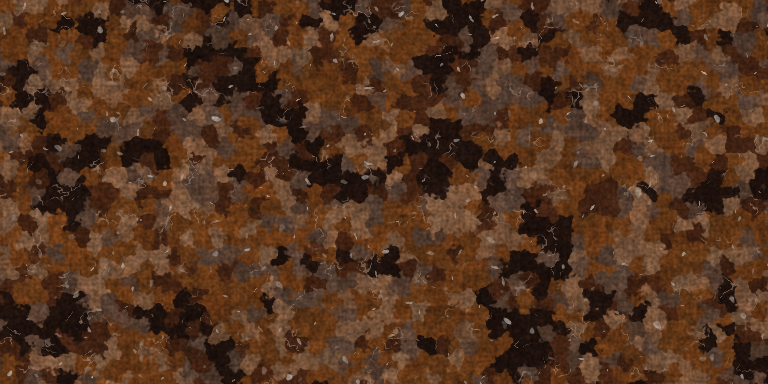
A Shadertoy shader for this texture:

```glsl
// Polished brown granite: ragged grains of orange, tan and grey feldspar with
// clumps of black mica. Warped, softly blended Voronoi cells pick the mineral;
// ridged gradient noise and small tilted ellipses add the pale chips on top.

const float GRAINS = 25.0;  // grains per canvas height

vec2 hash2(vec2 p) {
    vec3 q = fract(p.xyx * vec3(0.1031, 0.1030, 0.0973));
    q += dot(q, q.yzx + 33.33);
    return fract((q.xx + q.yz) * q.zy);
}

float cornerSlope(vec2 corner, vec2 offset) {
    float angle = 6.2832 * hash2(corner + 71.0).x;
    return dot(vec2(cos(angle), sin(angle)), offset);
}

// Gradient noise, roughly -0.7 to 0.7
float noise(vec2 p) {
    vec2 i = floor(p), f = fract(p);
    vec2 u = f * f * f * (f * (f * 6.0 - 15.0) + 10.0);
    vec2 e = vec2(1.0, 0.0);
    float low = mix(cornerSlope(i, f), cornerSlope(i + e, f - e), u.x);
    float high = mix(cornerSlope(i + e.yx, f - e.yx), cornerSlope(i + 1.0, f - 1.0), u.x);
    return mix(low, high, u.y);
}

float fbm(vec2 p) {
    float sum = 0.0, amp = 1.0;
    for (int i = 0; i < 3; i++) {
        sum += amp * noise(p);
        p = mat2(1.6, 1.2, -1.2, 1.6) * p + 17.3;
        amp *= 0.55;
    }
    return sum;
}

// Large-scale gathering of the dark minerals
float clumping(vec2 p) {
    return noise(p * 5.0 + 3.7) + 0.45 * noise(p * 11.0 + 40.2);
}

vec3 mineral(vec2 cell) {
    vec2 r = hash2(cell + 13.0);
    float darkness = clumping((cell + 0.5) / GRAINS) + 0.6 * (r.x - 0.5);
    float shade = 0.9 + 0.2 * hash2(cell + 151.0).y;

    vec3 black = vec3(0.115, 0.065, 0.047);
    vec3 umber = vec3(0.25, 0.13, 0.07);
    vec3 greyBrown = vec3(0.32, 0.23, 0.18);
    vec3 orange = vec3(0.38, 0.21, 0.085);
    vec3 tan_ = vec3(0.45, 0.315, 0.22);

    if (darkness > 0.32) return black * shade;
    if (darkness > 0.13) return shade * (r.y < 0.48 ? umber : greyBrown);
    if (r.y < 0.54) return orange * shade;
    if (r.y < 0.83) return tan_ * shade;
    return shade * (r.y < 0.92 ? umber : greyBrown);
}

// Voronoi cells whose colours blend across a narrow border
vec3 grains(vec2 p) {
    vec2 q = p * GRAINS, base = floor(q);
    vec4 sum = vec4(0.0);
    for (int y = -1; y <= 1; y++)
    for (int x = -1; x <= 1; x++) {
        vec2 cell = base + vec2(x, y);
        float d = length(cell + 0.1 + 0.8 * hash2(cell) - q);
        sum += exp(-24.0 * d) * vec4(mineral(cell), 1.0);
    }
    return sum.rgb / sum.a;
}

// Scattered chips: ellipses of random size, tilt and strength
float chips(vec2 p) {
    vec2 q = p * 13.0, base = floor(q);
    float cover = 0.0;
    for (int y = -1; y <= 1; y++)
    for (int x = -1; x <= 1; x++) {
        vec2 cell = base + vec2(x, y);
        vec2 r = hash2(cell + 307.0), s = hash2(cell + 509.0);
        vec2 d = q - cell - hash2(cell + 211.0);
        float tilt = 3.1416 * r.x;
        d = mat2(cos(tilt), -sin(tilt), sin(tilt), cos(tilt)) * d;
        float size = mix(0.05, 0.15, s.x * s.x);
        float e = length(d / (size * vec2(1.0, mix(0.2, 0.65, r.y))));
        cover = max(cover, smoothstep(1.25, 0.75, e) * (0.25 + 0.75 * s.y));
    }
    return cover;
}

void mainImage(out vec4 fragColor, in vec2 fragCoord) {
    vec2 p = fragCoord / iResolution.y;

    // Ragged grain outlines
    vec2 ragged = vec2(fbm(p * 30.0), fbm(p * 30.0 + 91.0));
    vec3 col = grains(p + 0.022 * ragged);

    // Cloudy tint and tone inside the grains
    float cloud = fbm(p * 38.0 + 7.0);
    col *= 1.0 + 0.22 * cloud + 0.1 * noise(p * 3.0 + 60.0);
    col *= 1.0 + vec3(0.02, -0.06, -0.16) * noise(p * 17.0 + 23.0);

    // Thin crooked flecks, denser among the dark clumps
    float ridge = abs(noise(p * 29.0 + 0.5 * ragged + 5.0));
    float patches = noise(p * 15.0 + 130.0) + 0.15 * clumping(p);
    float fleck = smoothstep(0.07, 0.01, ridge) * smoothstep(0.17, 0.38, patches);
    col = mix(col, vec3(0.57, 0.49, 0.43), 0.65 * fleck);

    // Pale chips
    col = mix(col, vec3(0.66, 0.62, 0.59), 0.85 * chips(p + 0.006 * ragged));

    // Fine grit and a faint woven streaking
    float grit = noise(p * 118.0) + 0.6 * noise(p * 71.0 + 33.0);
    float weave = noise(p * vec2(9.0, 113.0)) + noise(p * vec2(113.0, 9.0) + 50.0);
    col *= 1.0 + 0.22 * grit + 0.13 * weave;
    col += 0.016 * grit;

    fragColor = vec4(clamp(col, 0.0, 1.0), 1.0);
}
```
